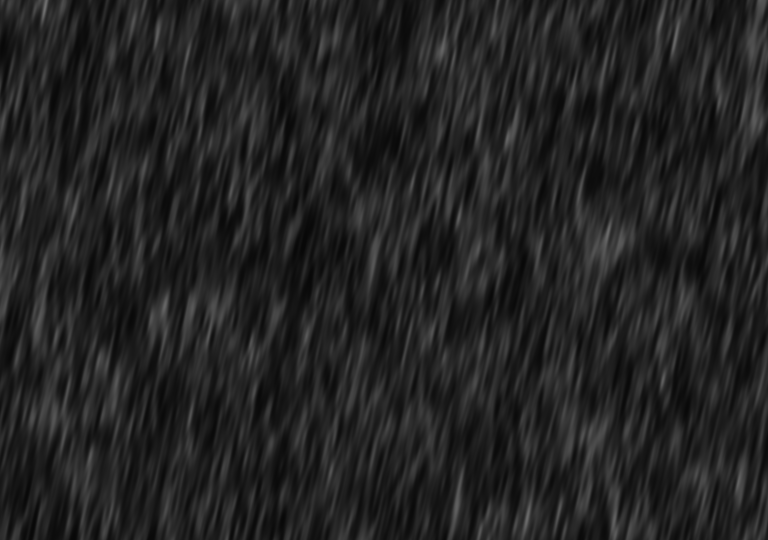
Reproduce this texture procedurally as a WebGL 1 fragment shader.

```glsl
precision highp float;
// Dark charcoal surface of fine, soft, slanted streaks, like heavy rain at night.

#define STREAK_COLUMNS 118.0   // streak columns per canvas height
#define STREAK_ROWS 19.0       // streak lengths per canvas height
#define SLANT 0.19             // sideways shift per unit of height
#define SLANT_SPREAD 0.035     // difference in slant between layers
#define BLOTCH_SCALE 13.0      // cloudy patches per canvas height
#define BLOTCH_WEIGHT 0.55
#define BASE_GREY 0.127
#define CONTRAST 0.052
#define HIGHLIGHT 0.007        // extra lift of the extremes

uniform vec2 u_resolution;

float hash(vec2 p) {
  vec3 q = fract(vec3(p.xyx) * vec3(0.1031, 0.1030, 0.0973));
  q += dot(q, q.yzx + 33.33);
  return fract((q.x + q.y) * q.z);
}

// Smooth value noise along one column, with its own vertical offset.
float columnNoise(float column, float y) {
  y += 17.0 * hash(vec2(column, 91.0));
  float row = floor(y);
  float blend = smoothstep(0.0, 1.0, y - row);
  return mix(hash(vec2(column, row)), hash(vec2(column, row + 1.0)), blend);
}

// Neighbouring columns blended; the offsets keep rows from lining up.
float streakNoise(vec2 p) {
  float column = floor(p.x);
  float blend = smoothstep(0.0, 1.0, p.x - column);
  return mix(columnNoise(column, p.y), columnNoise(column + 1.0, p.y), blend) - 0.5;
}

void main() {
  vec2 uv = gl_FragCoord.xy / u_resolution.y;

  // Three layers of streaks, from broad and long to fine and short.
  float sum = 0.0;
  for (int i = 0; i < 3; i++) {
    float layer = float(i);
    float slant = SLANT + (layer - 1.0) * SLANT_SPREAD;
    float scale = 0.75 + 0.3 * layer;
    vec2 p = vec2(uv.x - slant * uv.y, uv.y);
    p *= scale * vec2(STREAK_COLUMNS, STREAK_ROWS);
    sum += 0.85 * streakNoise(p + 200.0 + 313.0 * layer);
  }

  // Faint cloudy patches behind the streaks.
  vec2 patchPos = vec2(uv.x - SLANT * uv.y, 0.75 * uv.y) * BLOTCH_SCALE;
  sum += BLOTCH_WEIGHT * streakNoise(patchPos + 57.0);

  // Scale to unit deviation, then map to grey.
  float tone = sum / 0.335;
  float grey = BASE_GREY + CONTRAST * tone + HIGHLIGHT * tone * tone;
  gl_FragColor = vec4(vec3(clamp(grey, 0.015, 1.0)), 1.0);
}
```
